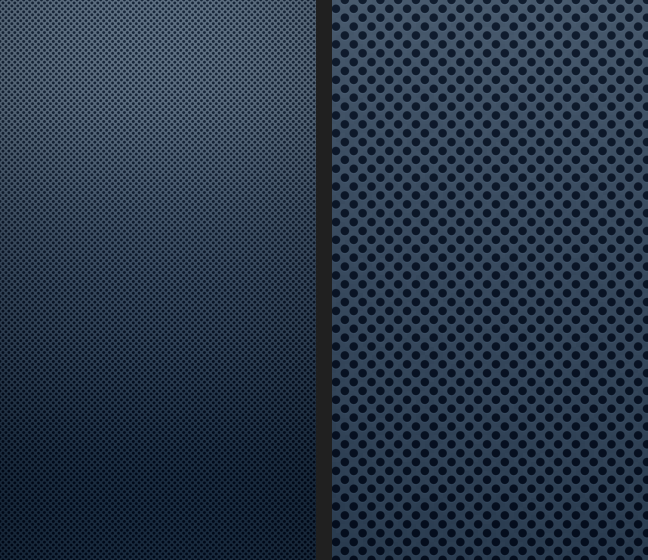
Left: the whole. Right: its middle third, enlarged.
Reproduce this pattern procedurally as a WebGL 2 fragment shader.

```glsl
#version 300 es
precision highp float;
// Perforated blue steel sheet: staggered round holes under a soft light from above.

uniform vec2 u_resolution;
out vec4 fragColor;

const float HOLES_ACROSS = 53.3333; // cells per canvas width, two holes per cell
const float HOLE_RADIUS = 0.238;    // in cells
const float RIM_SHIFT = 0.07;       // downward offset of the lit rim, in cells
const float RIM_GAIN = 0.10;
const float EDGE_SOFTNESS = 0.75;   // in pixels
const float GRAIN = 0.012;
const float EDGE_SHADE = 0.10;      // darkening toward left and right

const vec3 FACE_TOP = vec3(0.370, 0.440, 0.510);
const vec3 FACE_MID = vec3(0.220, 0.290, 0.370);
const vec3 FACE_LOW = vec3(0.100, 0.170, 0.245);
const vec3 HOLE_TOP = vec3(0.090, 0.145, 0.220);
const vec3 HOLE_LOW = vec3(0.000, 0.030, 0.090);

float hash(vec2 p) {
    vec3 q = fract(vec3(p.xyx) * 0.1031);
    q += dot(q, q.yzx + 33.33);
    return fract((q.x + q.y) * q.z);
}

// Signed distance to the nearest hole of the staggered lattice.
float holeDistance(vec2 p) {
    vec2 corner = fract(p) - 0.5;
    vec2 center = fract(p + 0.5) - 0.5;
    return min(length(corner), length(center)) - HOLE_RADIUS;
}

float coverage(float d, float pixel) {
    float soft = EDGE_SOFTNESS * pixel;
    return 1.0 - smoothstep(-soft, soft, d);
}

// Vertical light falloff over the sheet, 0 at the bottom and 1 at the top.
vec3 faceColor(float height) {
    vec3 lower = mix(FACE_LOW, FACE_MID, smoothstep(0.08, 0.56, height));
    return mix(lower, FACE_TOP, smoothstep(0.46, 0.92, height));
}

void main() {
    vec2 uv = gl_FragCoord.xy / u_resolution;
    // Lattice measured from the top left corner
    vec2 fromTop = vec2(gl_FragCoord.x, gl_FragCoord.y - u_resolution.y);
    vec2 cell = fromTop / u_resolution.x * HOLES_ACROSS;
    float pixel = HOLES_ACROSS / u_resolution.x;

    // Sheet surface with faint grain
    vec3 face = faceColor(uv.y);
    face += (hash(floor(cell * 4.0)) - 0.5) * GRAIN;

    // Holes and the light caught on their lower rims
    float hole = coverage(holeDistance(cell), pixel);
    float rim = coverage(holeDistance(cell + vec2(0.0, RIM_SHIFT)), pixel);
    face *= 1.0 + RIM_GAIN * rim * (1.0 - hole);
    vec3 holeColor = mix(HOLE_LOW, HOLE_TOP, smoothstep(0.1, 1.0, uv.y));
    vec3 color = mix(face, holeColor, hole);

    // Side shading
    float side = abs(uv.x * 2.0 - 1.0);
    color *= 1.0 - EDGE_SHADE * side * side;

    fragColor = vec4(clamp(color, 0.0, 1.0), 1.0);
}
```
